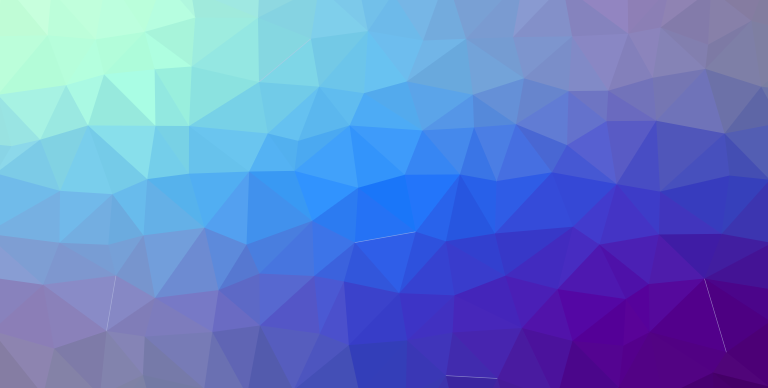
Reproduce this background procedurally as a WebGL 1 fragment shader.

```glsl
precision highp float;
// Low-poly triangle mesh shaded from mint through blue to deep purple, with a few pale seams.

uniform vec2 u_resolution;

const float ROWS = 7.6;

float hash(vec2 p) {
  return fract(sin(dot(p, vec2(127.1, 311.7))) * 43758.5453);
}

// Jittered lattice vertex
vec2 site(vec2 cell) {
  return cell + 0.62 * (vec2(hash(cell), hash(cell + 57.3)) - 0.5);
}

// Colour stops shared by both axes
vec3 ramp(float t) {
  vec3 c = mix(vec3(0.78, 1.0, 0.85), vec3(0.67, 1.0, 0.87), clamp(t / 0.2, 0.0, 1.0));
  c = mix(c, vec3(0.10, 0.49, 1.0), clamp((t - 0.2) / 0.3, 0.0, 1.0));
  c = mix(c, vec3(0.35, 0.0, 0.62), clamp((t - 0.5) / 0.3, 0.0, 1.0));
  return mix(c, vec3(0.28, 0.0, 0.41), clamp((t - 0.8) / 0.2, 0.0, 1.0));
}

// Signed distance to the line a-b, positive on its left
float side(vec2 p, vec2 a, vec2 b) {
  vec2 e = normalize(b - a);
  return e.x * (p.y - a.y) - e.y * (p.x - a.x);
}

// Only a few edges carry a pale hairline
float seam(float d, vec2 a, vec2 b, float px) {
  float chosen = step(0.968, hash(floor((a + b) * 64.0)));
  return chosen * (1.0 - smoothstep(0.0, max(0.018, 0.8 * px), abs(d)));
}

// Flat-shaded triangle: premultiplied colour and coverage
vec4 facet(vec2 p, vec2 a, vec2 b, vec2 c, float px) {
  vec3 d = vec3(side(p, a, b), side(p, b, c), side(p, c, a));
  float cover = clamp(0.5 + min(d.x, min(d.y, d.z)) / px, 0.0, 1.0);
  vec2 center = (a + b + c) / 3.0;
  vec2 uv = center / (ROWS * vec2(u_resolution.x / u_resolution.y, 1.0));
  vec3 color = 0.5 * (ramp(uv.x) + ramp(1.0 - uv.y));
  color += 0.04 * (hash(floor(center * 64.0)) - 0.5);
  float line = max(seam(d.x, a, b, px), max(seam(d.y, b, c, px), seam(d.z, c, a, px)));
  color = mix(color, vec3(0.75, 0.78, 0.9), 0.4 * line);
  return vec4(color, 1.0) * cover;
}

void main() {
  float px = ROWS / u_resolution.y;
  vec2 p = gl_FragCoord.xy * px;
  vec4 sum = vec4(0.0);

  // Split each nearby cell along its shorter diagonal
  for (int j = -1; j <= 1; j++) {
    for (int i = -1; i <= 1; i++) {
      vec2 cell = floor(p) + vec2(float(i), float(j));
      vec2 a = site(cell);
      vec2 b = site(cell + vec2(1.0, 0.0));
      vec2 c = site(cell + vec2(1.0, 1.0));
      vec2 d = site(cell + vec2(0.0, 1.0));
      if (distance(a, c) < distance(b, d)) {
        sum += facet(p, a, b, c, px) + facet(p, a, c, d, px);
      } else {
        sum += facet(p, a, b, d, px) + facet(p, b, c, d, px);
      }
    }
  }

  gl_FragColor = vec4(sum.rgb / max(sum.a, 0.001), 1.0);
}
```
